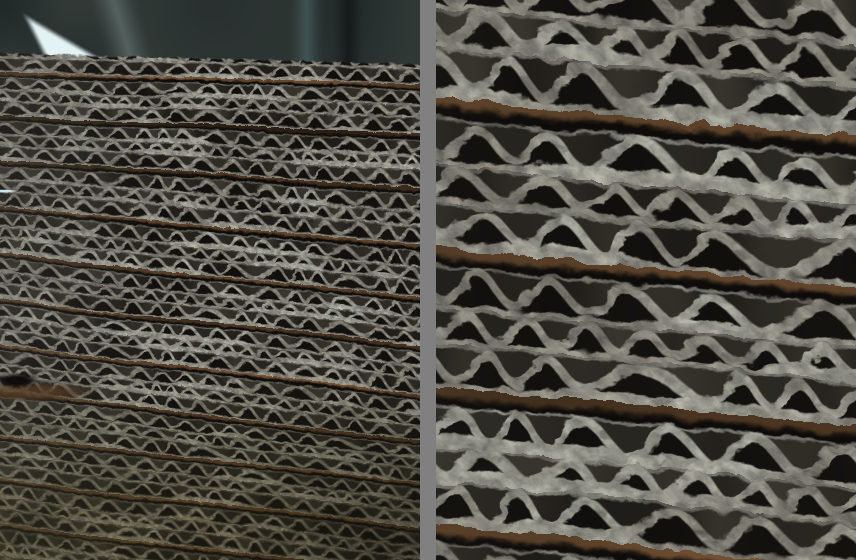
Left: the whole. Right: its middle third, enlarged.
Write a Shadertoy shader that draws this texture.

```glsl
// Edge-on stack of corrugated cardboard below a dim, out-of-focus room.
// Each sheet repeats a dark gap, a tall flute, a short flute and a tall flute;
// noise bends the layers, frays the paper and varies wear from row to row.

const float TAU = 6.2831853;
const float SHEET = 0.108;      // sheet pitch, in canvas widths
const vec3 PAPER = vec3(0.53, 0.52, 0.48);
const vec3 PALE  = vec3(0.64, 0.64, 0.60);
const vec3 HOLE  = vec3(0.055, 0.048, 0.04);
const vec3 SHADE = vec3(0.22, 0.21, 0.18);
const vec3 KRAFT = vec3(0.38, 0.27, 0.17);

float hash(vec2 p) {
    vec3 q = fract(p.xyx * 0.1031);
    q += dot(q, q.yzx + 33.33);
    return fract((q.x + q.y) * q.z);
}

float noise(vec2 p) {
    vec2 i = floor(p), f = fract(p);
    f = f * f * (3.0 - 2.0 * f);
    return mix(mix(hash(i), hash(i + vec2(1, 0)), f.x),
               mix(hash(i + vec2(0, 1)), hash(i + vec2(1, 1)), f.x), f.y);
}

float fbm(vec2 p) {
    float sum = 0.0, gain = 0.5;
    for (int i = 0; i < 4; i++) {
        sum += gain * noise(p);
        p = p * 2.03 + 17.0;
        gain *= 0.5;
    }
    return sum;
}

// Soft coverage of a band with the given half width
float band(float d, float halfWidth, float soft) {
    return 1.0 - smoothstep(halfWidth - soft, halfWidth + soft, abs(d));
}

// Soft elliptical spot
float spot(vec2 p, vec2 centre, vec2 radius) {
    return 1.0 - smoothstep(0.4, 1.2, length((p - centre) / radius));
}

// One corrugated row: x along it, y down from its upper liner
vec3 fluteRow(float x, float y, float height, float wavelength, float seed, float soft) {
    float wander = noise(vec2(x * 9.0, seed)) - 0.5;
    float phase = TAU * (x / wavelength + hash(vec2(seed, 3.0)) + 0.7 * wander);
    float swing = height * mix(0.25, 0.38, noise(vec2(x * 13.0, seed + 5.0)));
    float crest = height * 0.47 - swing * sin(phase);
    float slope = swing * TAU / wavelength * cos(phase);
    float waveDist = (y - crest) / sqrt(1.0 + slope * slope);

    // Cavities: black under each arch, dusty above it
    float under = smoothstep(-soft, soft, waveDist);
    float dust = noise(vec2(x * 25.0, seed + 9.0));
    vec3 col = mix(mix(HOLE, SHADE, 0.35 + 0.65 * dust), HOLE, under * 0.85);

    // Paper: arched medium, thin upper liner, crushed lower liner
    float crush = smoothstep(0.42, 0.85, noise(vec2(x * 11.0, seed + 21.0)));
    float medium = band(waveDist, 0.0031 + 0.0014 * dust, soft);
    float upper = band(y, 0.0026, soft);
    float lower = band(y - height, 0.0038 + 0.0065 * crush, soft);
    float grain = fbm(vec2(x * 110.0, y * 160.0 + seed * 7.0));
    vec3 paper = mix(PAPER, PALE, crush * 0.7) * (0.62 + 0.72 * grain);
    col = mix(col, paper * 0.78, upper);
    col = mix(col, paper * 0.97, medium);
    return mix(col, paper, lower);
}

// Gap between sheets: kraft face lit from above, then shadow
vec3 sheetGap(float x, float t, float id, float warmth) {
    float tone = noise(vec2(x * 5.0, id * 4.7));
    vec3 face = KRAFT * (0.6 + 0.6 * tone) * warmth;
    return mix(face, HOLE, smoothstep(0.25, 0.75, t + 0.35 * (tone - 0.5)));
}

vec3 cardboard(vec2 p, float depth, float soft) {
    float s = (depth - 0.045) / SHEET;
    float id = floor(s), t = fract(s);
    float seed = id * 3.0 + 40.0;
    float warmth = mix(0.45, 1.15, max(hash(vec2(id + 11.0, 2.0)), smoothstep(0.8, 1.1, p.y)));
    if (id < 0.5) warmth = 1.15;
    vec3 gap = sheetGap(p.x, t / 0.12, id, warmth);
    vec3 row;
    if (t < 0.43)      row = fluteRow(p.x, (t - 0.12) * SHEET, 0.31 * SHEET, 0.064, seed, soft);
    else if (t < 0.68) row = fluteRow(p.x, (t - 0.43) * SHEET, 0.25 * SHEET, 0.051, seed + 1.0, soft);
    else               row = fluteRow(p.x, (t - 0.68) * SHEET, 0.32 * SHEET, 0.064, seed + 2.0, soft);
    float edge = soft / SHEET;
    return mix(gap, row, smoothstep(0.12 - edge, 0.12 + edge, t));
}

// Blurred room with a window and vertical reflections
vec3 room(vec2 p) {
    vec3 col = mix(vec3(0.13, 0.16, 0.16), vec3(0.20, 0.23, 0.22), noise(vec2(p.x * 6.0, p.y * 5.0)));
    col += vec3(0.17, 0.20, 0.20) * band(p.x - 0.27 - p.y * 0.3, 0.02, 0.045);
    col += vec3(0.10, 0.15, 0.16) * band(p.x - 0.73, 0.015, 0.03);
    col *= 1.0 - 0.5 * band(p.x - 0.83, 0.015, 0.03);
    float window = smoothstep(-0.01, 0.01, p.y - 0.045 - 0.58 * (p.x - 0.07))
                 * smoothstep(-0.01, 0.01, p.x - 0.065 - 0.5 * (p.y - 0.045));
    return mix(col, vec3(0.89, 0.95, 0.96), window);
}

void mainImage(out vec4 fragColor, in vec2 fragCoord) {
    // Canvas widths, y measured down from the top
    vec2 p = vec2(fragCoord.x, iResolution.y - fragCoord.y) / iResolution.x;
    float soft = max(1.0 / iResolution.x, 0.0011 + 0.0028 * smoothstep(0.8, 1.3, p.y));

    // Sagging layers with fine torn edges
    float tilt = mix(0.025, 0.115, smoothstep(0.1, 0.85, p.y));
    float sag = 0.014 * (noise(p * vec2(4.0, 5.0)) - 0.5);
    float fray = 0.009 * (fbm(p * vec2(75.0, 95.0)) - 0.47);
    float depth = p.y - 0.127 - tilt * p.x + sag * smoothstep(0.13, 0.3, p.y) + fray;
    vec3 col = cardboard(p + vec2(fray, 0.0), depth, soft);

    // Haze on the left, warm dim light below, shadow at lower right
    col = mix(col, vec3(0.34, 0.34, 0.31), 0.22 * (1.0 - smoothstep(0.0, 0.45, p.x)));
    float low = smoothstep(0.8, 1.3, p.y);
    col = mix(col, vec3(0.27, 0.25, 0.19), 0.25 * low);
    col *= mix(vec3(1.0), vec3(0.86, 0.84, 0.74), low);
    col *= 1.0 - 0.22 * low * smoothstep(0.4, 1.0, p.x);

    // Crushed hollow and a glint of daylight at the left edge
    col = mix(col, KRAFT * 0.85, 0.8 * spot(p, vec2(0.07, 0.934), vec2(0.15, 0.022)));
    col = mix(col, HOLE, spot(p, vec2(0.04, 0.906), vec2(0.05, 0.018)));
    col = mix(col, vec3(0.8, 0.9, 0.93), spot(p, vec2(0.01, 0.455), vec2(0.03, 0.004)));

    fragColor = vec4(mix(room(p), col, smoothstep(-0.003, 0.003, depth)), 1.0);
}
```
